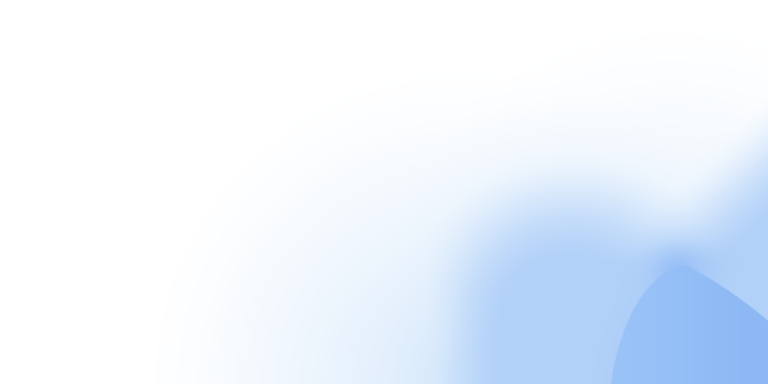
A Shadertoy shader for this background:

```glsl
// Soft blue glows gathering in the lower right corner of a white canvas.
// Two wide halos lie under two blurred blobs, and a crisp petal sits on top;
// every part is a distance field turned into coverage by a falloff.

// Wide halo: 1 at the centre, 0 at the radius.
float halo(vec2 p, vec2 centre, float radius) {
    return pow(max(1.0 - length(p - centre) / radius, 0.0), 1.3);
}

float roundedBox(vec2 p, vec2 halfSize, float corner) {
    vec2 q = abs(p) - halfSize + corner;
    return length(max(q, 0.0)) + min(max(q.x, q.y), 0.0) - corner;
}

// Petal: elliptic arc on the left, falling parabola on the right.
float petal(vec2 p) {
    vec2 radii = vec2(0.215, 0.41);
    vec2 q = vec2(min(p.x - 1.8, 0.0), p.y + 0.1);
    float f = length(q / radii);
    float arc = f * (f - 1.0) / max(length(q / (radii * radii)), 1e-4);
    float t = max(p.x - 1.784, 0.0);
    float slope = 0.5 + 1.6 * t;
    float fall = (p.y - 0.31 + 0.5 * t + 0.8 * t * t) / sqrt(1.0 + slope * slope);
    return max(arc, fall);
}

void mainImage(out vec4 fragColor, in vec2 fragCoord) {
    // Height is one unit; the width is always two.
    vec2 p = fragCoord / iResolution.xy * vec2(2.0, 1.0);
    float pixel = 1.0 / iResolution.y;

    // Wide halos tint the white
    float tint = 0.16 * halo(p, vec2(1.2, 0.0), 0.84)
               + 0.12 * halo(p, vec2(1.75, 0.2), 0.76);
    vec3 color = 1.0 - tint * vec3(1.0, 0.56, 0.1);

    // Middle blob, blurred more towards its top
    float blur = mix(0.09, 0.15, smoothstep(0.1, 0.45, p.y));
    float middle = roundedBox(p - vec2(1.49, -0.03), vec2(0.29, 0.5), 0.28);
    float middleCover = smoothstep(blur, -blur - 0.02, middle);

    // Right blob behind a diagonal edge
    float diagonal = dot(p - vec2(1.9, 0.487), vec2(-0.695, 0.72));
    float rightCover = smoothstep(0.13, -0.12, diagonal);

    float cover = 1.0 - (1.0 - middleCover) * (1.0 - rightCover);
    color = mix(color, vec3(0.70, 0.82, 0.973), cover);

    // Shade around the petal's tip and along its left flank
    vec3 petalColor = mix(vec3(0.60, 0.76, 0.97), vec3(0.55, 0.72, 0.955),
                          smoothstep(1.6, 2.0, p.x));
    float d = petal(p);
    vec2 tip = (p - vec2(1.765, 0.305)) / vec2(0.085, 0.06);
    float shade = 0.75 * exp(-dot(tip, tip));
    shade += 0.2 * exp(-max(d, 0.0) / 0.03) * smoothstep(1.85, 1.7, p.x);
    color = mix(color, petalColor, min(shade, 1.0));

    // Crisp petal
    color = mix(color, petalColor, smoothstep(pixel, -pixel, d));

    fragColor = vec4(color, 1.0);
}
```
